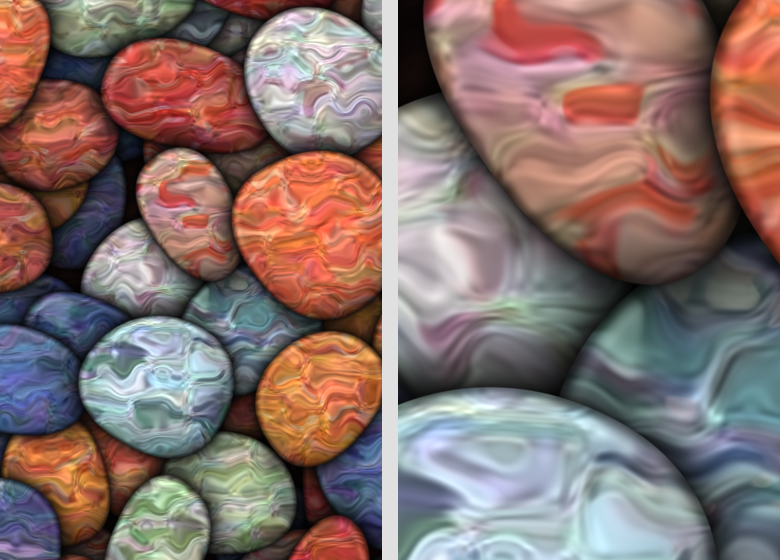
Left, the full canvas; right, a detail of the centre.
This texture is drawn by a WebGL 2 fragment shader. Its source:

```glsl
#version 300 es
precision highp float;
// Heap of smooth, multicoloured pebbles painted with short curling brush strokes.

uniform vec2 u_resolution;
out vec4 fragColor;

const float CELL = 0.295;            // lattice spacing, in canvas heights
const int LAYERS = 4;                // stacked lattices, back to front
const float JITTER = 0.21;           // centre offset, in cells
const vec2 LONG_RADIUS = vec2(0.36, 0.54);
const vec2 ASPECT = vec2(0.64, 0.90);
const float ROUNDNESS = 2.25;        // superellipse exponent
const float SHADOW_REACH = 0.055;
const float SHADOW_DEPTH = 0.80;
const vec2 STROKE_FREQ = vec2(13.0, 27.0);
const float STROKE_CURL = 3.2;
const float STROKE_RELIEF = 0.50;
const vec2 LIGHT = vec2(-0.35, 0.94);
const vec3 GAP = vec3(0.23, 0.12, 0.10);

const int KINDS = 10;
const vec3 BODY[KINDS] = vec3[KINDS](
  vec3(0.70, 0.81, 0.84), vec3(0.70, 0.25, 0.22), vec3(0.36, 0.43, 0.62),
  vec3(0.90, 0.42, 0.28), vec3(0.72, 0.79, 0.68), vec3(0.76, 0.60, 0.54),
  vec3(0.34, 0.38, 0.53), vec3(0.89, 0.56, 0.29), vec3(0.63, 0.31, 0.24),
  vec3(0.80, 0.80, 0.79));
const vec3 FLECK[KINDS] = vec3[KINDS](
  vec3(0.32, 0.40, 0.46), vec3(0.80, 0.44, 0.40), vec3(0.20, 0.25, 0.43),
  vec3(0.96, 0.68, 0.50), vec3(0.47, 0.51, 0.42), vec3(0.78, 0.28, 0.23),
  vec3(0.58, 0.59, 0.68), vec3(0.74, 0.36, 0.20), vec3(0.88, 0.50, 0.36),
  vec3(0.62, 0.51, 0.53));

vec2 hash2(vec2 p) {
  vec3 q = fract(p.xyx * vec3(0.1031, 0.1030, 0.0973));
  q += dot(q, q.yzx + 33.33);
  return fract((q.xx + q.yz) * q.zy);
}

float noise(vec2 p) {
  vec2 i = floor(p), f = fract(p);
  f = f * f * (3.0 - 2.0 * f);
  float low = mix(hash2(i).x, hash2(i + vec2(1, 0)).x, f.x);
  float high = mix(hash2(i + vec2(0, 1)).x, hash2(i + vec2(1, 1)).x, f.x);
  return mix(low, high, f.y);
}

// Bends the plane so that stretched noise reads as curled brush marks.
vec2 curl(vec2 p) {
  vec2 w = vec2(noise(p * 9.0), noise(p * 9.0 + 47.0)) - 0.5;
  return p * STROKE_FREQ + STROKE_CURL * w;
}

float strokes(vec2 s) {
  return 0.65 * noise(s) + 0.35 * noise(s * 2.1 + 19.0);
}

// Body colour, mineral flecks and embossed paint; p is in cells.
vec3 paint(vec2 p, int kind, float fleckiness) {
  vec2 s = curl(p);
  float mark = strokes(s);
  float relief = mark - strokes(s + vec2(0.12, -0.30));
  float patches = 0.6 * noise(s * 0.45 + 71.0) + 0.4 * noise(s * 0.9 + 5.0);
  float fleck = smoothstep(0.50, 0.72, patches + 0.16 * (fleckiness - 0.5));
  vec3 col = mix(BODY[kind], FLECK[kind], 0.80 * fleck);
  float pale = smoothstep(0.74, 0.86, noise(s * 0.7 + 131.0));
  col = mix(col, vec3(0.82, 0.80, 0.77), 0.45 * pale * fleckiness);
  vec3 tint = vec3(noise(s * 0.6 + 211.0), noise(s * 0.6 + 251.0), noise(s * 0.6 + 291.0));
  col += 0.16 * (tint - 0.5);
  return col * (0.80 + 0.40 * mark) + STROKE_RELIEF * relief * (0.35 + 0.65 * col);
}

// Lays one stone and its contact shadow over the colour beneath.
vec3 layStone(vec3 under, vec2 p, vec2 id, float layer, vec2 origin, float px) {
  vec2 seed = id + 17.0 * layer + 50.0;
  vec2 place = hash2(seed), form = hash2(seed + 91.7), look = hash2(seed + 203.3);
  vec2 q = p - (id + origin + 0.5 + JITTER * (2.0 * place - 1.0));
  float angle = 6.2832 * look.x;
  vec2 axis = vec2(cos(angle), sin(angle));
  float size = mix(LONG_RADIUS.x, LONG_RADIUS.y, form.x);
  vec2 radii = size * vec2(1.0, mix(ASPECT.x, ASPECT.y, form.y));
  vec2 e = vec2(dot(q, axis), dot(q, vec2(-axis.y, axis.x))) / radii;

  // Slightly lobed superellipse outline
  float turn = atan(e.y, e.x);
  float lobes = 0.035 * sin(2.0 * turn + 6.28 * place.x) + 0.035 * sin(3.0 * turn + 6.28 * form.x);
  float r = pow(pow(abs(e.x), ROUNDNESS) + pow(abs(e.y), ROUNDNESS), 1.0 / ROUNDNESS) * (1.0 + lobes);
  float d = (r - 1.0) * radii.y;
  vec3 col = under * (1.0 - SHADOW_DEPTH * exp(-max(d, 0.0) / SHADOW_REACH));
  if (d > px) return col;

  // Even spread of kinds over the lattice
  float pick = fract(dot(id, vec2(0.7549, 0.5698)) + 0.31 * layer + 0.08);
  vec3 stone = paint(p + 13.0 * place, int(pick * float(KINDS)), look.y);

  // Domed light, dark underside, thin pale rim and dark contour
  float dome = sqrt(max(1.0 - r * r, 0.0));
  float facing = dot(q / size, LIGHT) * r;
  stone *= 0.57 + 0.46 * dome + 0.22 * facing;
  stone += 0.10 * exp(-pow((d + 0.035) / 0.014, 2.0)) * (0.6 + facing);
  stone *= 1.0 - 0.45 * smoothstep(-0.025, 0.0, d);
  return mix(col, stone, 1.0 - smoothstep(-px, px, d));
}

void main() {
  vec2 p = gl_FragCoord.xy / (u_resolution.y * CELL);
  float px = 1.0 / (u_resolution.y * CELL);
  vec3 col = GAP * (0.6 + 0.8 * strokes(curl(p)));
  for (int k = 0; k < LAYERS; k++) {
    float layer = float(k);
    // Odd layers sit in the gaps of the even ones
    vec2 origin = 0.5 * vec2(mod(layer, 2.0), float(k == 0 || k == 3));
    vec2 home = floor(p - origin);
    for (int y = 1; y >= -1; y--)
      for (int x = -1; x <= 1; x++)
        col = layStone(col, p, home + vec2(x, y), layer, origin, px);
  }
  fragColor = vec4(clamp(col, 0.0, 1.0), 1.0);
}
```
